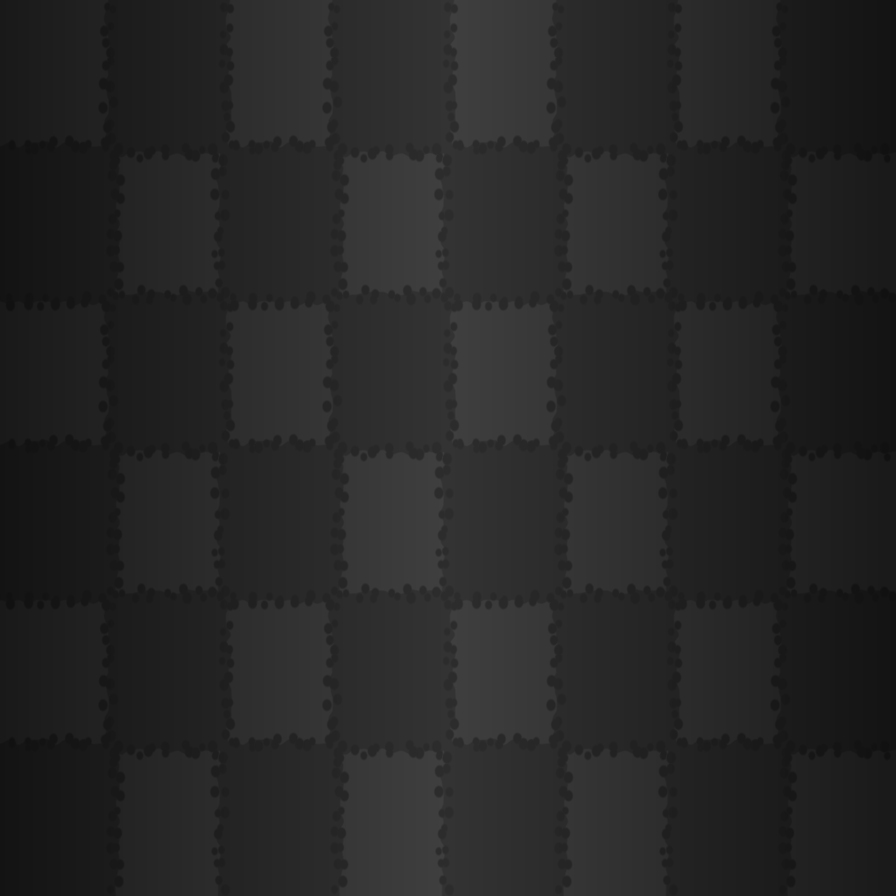
This pattern is drawn by a three.js fragment shader. Its source:

```glsl
varying vec2 vUv;

const vec2 GRID = vec2(8.0, 6.0);
const float SOFT = 0.0013;

float hash(vec2 p) {
  vec3 q = fract(vec3(p.xyx) * 0.1031);
  q += dot(q, q.yzx + 33.33);
  return fract((q.x + q.y) * q.z);
}

// Smooth 1D noise that loops after a whole number of steps
float loopNoise(float x, float period, float seed) {
  float i = floor(x);
  float a = hash(vec2(mod(i, period), seed));
  float b = hash(vec2(mod(i + 1.0, period), seed));
  return mix(a, b, smoothstep(0.0, 1.0, x - i));
}

// Oval dots strung along one grid line, offset towards the light cell
float edgeDots(float across, float along, float cellLength, float count,
               float line, float offset, vec2 radius, float seed) {
  float pitch = cellLength / count;
  float first = floor(along / pitch);
  float key = mod(line, 2.0) * 17.0 + seed;
  float cover = 0.0;
  for (int i = -1; i <= 1; i++) {
    float k = first + float(i);
    float id = mod(k, 2.0 * count);
    float cell = floor((k + 0.5) / count);
    float side = mod(line + cell, 2.0) * 2.0 - 1.0;
    vec2 center = vec2(
      side * (offset + 0.006 * (hash(vec2(id, key)) - 0.5)),
      (k + 0.5 + 0.7 * (hash(vec2(id, key + 5.0)) - 0.5)) * pitch);
    vec2 r = radius * mix(0.75, 1.15, hash(vec2(id, key + 9.0)));
    float d = (length((vec2(across, along) - center) / r) - 1.0) * min(r.x, r.y);
    cover = max(cover, 1.0 - smoothstep(-SOFT, SOFT, d));
  }
  return cover;
}

// One where a line lies inside the canvas, zero on its border
float innerLine(float line, float count) {
  return step(0.5, line) * step(line, count - 0.5);
}

void main() {
  vec2 size = 1.0 / GRID;
  vec2 cell = floor(vUv * GRID);
  vec2 line = floor(vUv * GRID + 0.5);
  vec2 across = vUv - line * size;
  vec2 inner = vec2(innerLine(line.x, GRID.x), innerLine(line.y, GRID.y));

  // Light cells shrink inside a ragged outline
  vec2 ragged = vec2(
    loopNoise(vUv.y * GRID.y * 16.0, 32.0, mod(line.x, 2.0) + 40.0),
    loopNoise(vUv.x * GRID.x * 12.0, 24.0, mod(line.y, 2.0) + 50.0));
  vec2 inset = mix(vec2(0.002), vec2(0.009), ragged);
  vec2 gap = mix(vec2(1.0), abs(across) - inset, inner);
  float light = mod(cell.x + cell.y, 2.0)
    * smoothstep(-SOFT, SOFT, min(gap.x, gap.y));

  // Two strands of dots follow each inner line
  float dots = 0.0;
  for (int i = 0; i < 2; i++) {
    float strand = float(i);
    float offset = mix(0.0075, 0.001, strand);
    float seed = 70.0 + 50.0 * strand;
    vec2 radius = vec2(0.0046, 0.0058);
    float upright = edgeDots(across.x, vUv.y, size.y, 8.0, line.x,
                             offset, radius, seed);
    float level = edgeDots(across.y, vUv.x, size.x, 7.0, line.y,
                           offset, radius.yx, seed + 25.0);
    dots = max(dots, max(upright * inner.x, level * inner.y));
  }

  // Horizontal glow, brightest on the middle line
  float glow = 1.0 - abs(2.0 * vUv.x - 1.0);
  float darkTone = 0.075 + 0.125 * glow;
  float lightTone = 0.098 + 0.150 * glow;
  float tone = mix(darkTone, lightTone, light);
  tone = mix(tone, darkTone * 0.87, dots);
  gl_FragColor = vec4(vec3(tone), 1.0);
}
```
